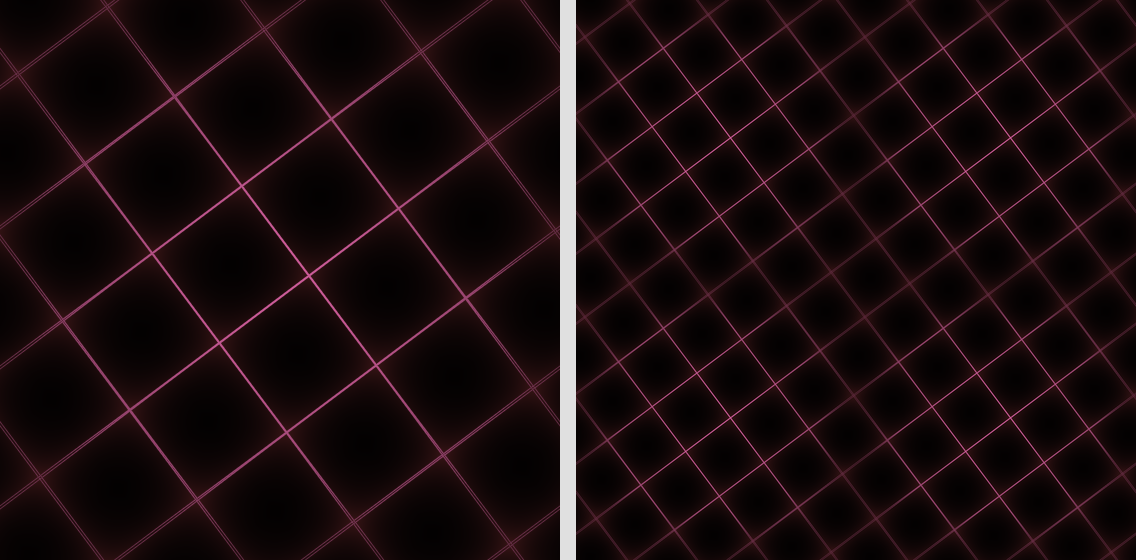
Left: one tile. Right: repeated 2 by 2.
Reproduce this pattern procedurally as a WebGL 1 fragment shader.

```glsl
precision highp float;

uniform vec2 u_resolution;

const float PI = 3.14159265;
const vec2 GRID_OFFSET = vec2(0.73, 0.625);
const vec3 GLOW_COLOR = vec3(0.112, 0.041, 0.043);
const vec3 DIM_LINE = vec3(0.40, 0.18, 0.28);
const vec3 BRIGHT_LINE = vec3(0.80, 0.36, 0.60);

// Whole-number 3-4-5 rotation: five cells per unit length, wraps on both axes
vec2 gridCoords(vec2 uv, vec2 offset) {
  return vec2(4.0 * uv.x + 3.0 * uv.y, 3.0 * uv.x - 4.0 * uv.y) - offset;
}

// Distance to the nearest line of each family, in cell units
vec2 lineDistance(vec2 cell) {
  return abs(fract(cell + 0.5) - 0.5);
}

// 1 at the middle of the tile, 0 along its border
float centerFocus(vec2 uv) {
  vec2 wave = sin(PI * uv);
  return wave.x * wave.y;
}

// Antialiased pair of rails that merge into one line when gap is 0
float rails(float dist, float gap, float halfWidth, float pixel) {
  return clamp((halfWidth - abs(dist - gap)) / pixel + 0.5, 0.0, 1.0);
}

// Soft light falling off from both line families
float glow(vec2 dist, float falloff) {
  vec2 light = exp(-falloff * dist);
  return light.x + light.y;
}

void main() {
  vec2 uv = gl_FragCoord.xy / u_resolution;
  float pixel = 5.0 / min(u_resolution.x, u_resolution.y);
  vec2 dist = lineDistance(gridCoords(uv, GRID_OFFSET));
  float focus = centerFocus(uv);

  // Lines split into thin rails away from the middle
  float spread = 1.0 - smoothstep(0.1, 0.75, focus);
  float gap = 0.011 * spread;
  float halfWidth = mix(0.0095, 0.004, spread);
  float line = max(rails(dist.x, gap, halfWidth, pixel),
                   rails(dist.y, gap, halfWidth, pixel));

  vec3 background = GLOW_COLOR * glow(dist, 6.0);
  vec3 lineColor = mix(DIM_LINE, BRIGHT_LINE, focus);
  gl_FragColor = vec4(mix(background, lineColor, line), 1.0);
}
```
